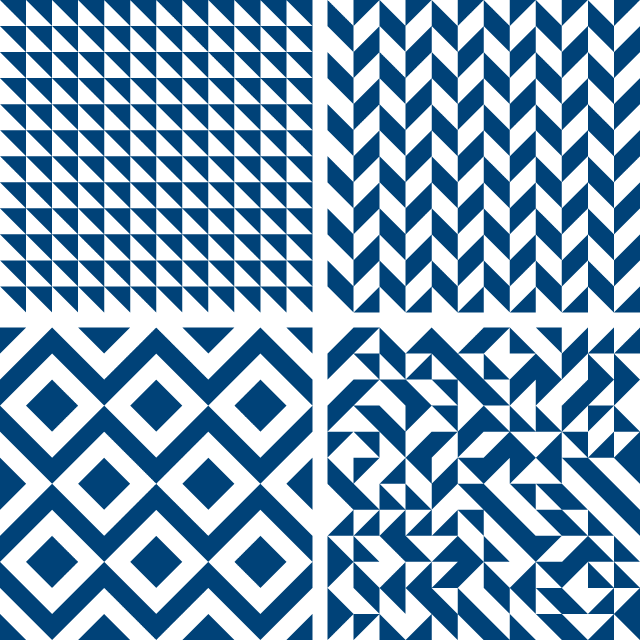
This pattern is drawn by a WebGL 1 fragment shader. Its source:

```glsl
precision highp float;
// Four square panels of blue and white geometry: triangles, herringbone,
// nested diamonds and randomly turned half-squares. Each panel is a 12 x 12
// grid of cells; every pixel averages 4 x 4 samples for smooth edges.

uniform vec2 u_resolution;

float hash(vec2 cell) {
  return fract(sin(dot(cell, vec2(127.1, 311.7))) * 43758.5453);
}

// Upper right half of every cell
float triangles(vec2 p) {
  vec2 f = fract(p);
  return step(f.y, f.x);
}

// Slanted bars whose direction alternates by column
float herringbone(vec2 p) {
  float slant = mod(floor(p.x), 2.0) < 1.0 ? -1.0 : 1.0;
  return step(mod(p.y + slant * fract(p.x), 2.0), 1.0);
}

// Diamond distance to the nearest centre of a 4 x 6 lattice
float diamondDistance(vec2 p) {
  vec2 d = abs(mod(p + vec2(2.0, 3.0), vec2(4.0, 6.0)) - vec2(2.0, 3.0));
  return d.x + d.y;
}

// White rings from two staggered lattices on blue
float diamonds(vec2 p) {
  float d = min(diamondDistance(p), diamondDistance(p - vec2(2.0, 3.0)));
  return 1.0 - step(1.0, d) * step(d, 2.0);
}

// Half-squares with a random diagonal and a random blue side
float scatteredTriangles(vec2 p) {
  vec2 cell = floor(p), f = fract(p);
  if (hash(cell) < 0.4) f.x = 1.0 - f.x;
  float side = step(f.y, f.x);
  return hash(cell + 37.0) < 0.5 ? side : 1.0 - side;
}

// Blue coverage at one point, with y measured downwards in cells
float pattern(vec2 p) {
  vec2 panel = step(12.288, p);
  vec2 q = p - panel * 12.576;
  if (min(q.x, q.y) < 0.0 || max(q.x, q.y) > 12.0) return 0.0;
  if (panel.y < 0.5) return panel.x < 0.5 ? triangles(q) : herringbone(q);
  return panel.x < 0.5 ? diamonds(q) : scatteredTriangles(q);
}

void main() {
  float coverage = 0.0;
  for (int j = 0; j < 4; j++) {
    for (int i = 0; i < 4; i++) {
      vec2 offset = (vec2(float(i), float(j)) + 0.5) / 4.0 - 0.5;
      vec2 uv = (gl_FragCoord.xy + offset) / u_resolution;
      coverage += pattern(vec2(uv.x, 1.0 - uv.y) * 24.576) / 16.0;
    }
  }
  vec3 blue = vec3(0.0, 0.26, 0.47);
  gl_FragColor = vec4(mix(vec3(1.0), blue, coverage), 1.0);
}
```
